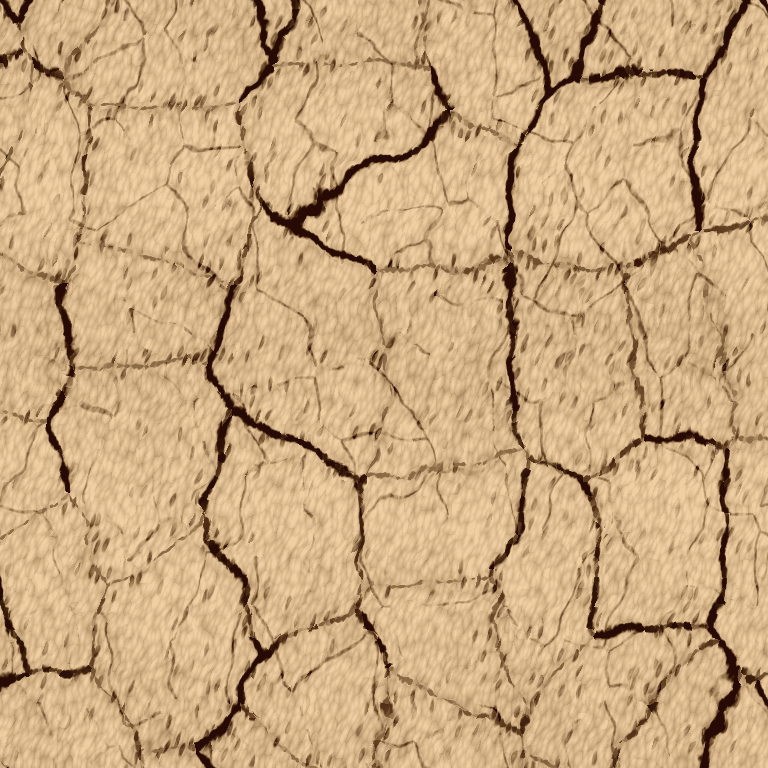
Give the GLSL for this texture, as a WebGL 2 fragment shader.

```glsl
#version 300 es
precision highp float;
// Dry, sandy ground split by dark, crumbling cracks into upright plates.
// Warped cellular borders give wide and hairline cracks; stretched cellular
// noise gives slanted grain and flecks. One tone value indexes a colour ramp.

#define PLATE_SCALE 5.3
#define HAIRLINE_SCALE 11.0
#define PLATE_STRETCH vec2(1.13, 0.86)
#define CRACK_WIDTH 0.0052
#define HAIRLINE_WIDTH 0.0014
#define WARP_AMOUNT 0.013
#define JAG_AMOUNT 0.0024
#define GRAIN_SCALE vec2(165.0, 62.0)
#define FLECK_SCALE vec2(115.0, 36.0)
#define GRAIN_SLANT 0.34
#define GRAIN_CONTRAST 2.1
#define BASE_TONE 4.52

uniform vec2 u_resolution;
out vec4 fragColor;

// Dark crack floor to pale dust
const vec3 RAMP[6] = vec3[6](
    vec3(0.15, 0.04, 0.01), vec3(0.35, 0.22, 0.11), vec3(0.54, 0.42, 0.27),
    vec3(0.71, 0.58, 0.42), vec3(0.82, 0.69, 0.52), vec3(0.90, 0.77, 0.60));

vec3 rampColour(float tone) {
    tone = clamp(tone, 0.0, 5.5);
    int i = min(int(tone), 4);
    return mix(RAMP[i], RAMP[i + 1], tone - float(i));
}

vec2 hash2(vec2 p) {
    vec3 h = fract(p.xyx * vec3(0.1031, 0.1030, 0.0973));
    h += dot(h, h.yzx + 33.33);
    return fract((h.xx + h.yz) * h.zy);
}

// Layered sines, each octave turned and bent by the one before
vec2 wobble(vec2 p) {
    vec2 sum = vec2(0.0);
    float amplitude = 1.0;
    for (int i = 0; i < 5; i++) {
        sum += amplitude * sin(p.yx + 1.3 * sum.yx + float(i) * 2.1);
        p = mat2(1.5, 1.1, -1.1, 1.5) * p;
        amplitude *= 0.56;
    }
    return sum;
}

// x: distance to the nearest point, y: random value of its cell
vec2 cellPoint(vec2 p) {
    vec2 cell = floor(p);
    vec2 nearest = vec2(8.0, 0.0);
    for (int j = -1; j <= 1; j++)
    for (int i = -1; i <= 1; i++) {
        vec2 id = cell + vec2(i, j);
        float d = length(id + hash2(id) - p);
        if (d < nearest.x) nearest = vec2(d, hash2(id + 71.0).x);
    }
    return nearest;
}

// x: distance to the cell border, y: random weight, greater on steep borders
vec2 cellBorder(vec2 p) {
    vec2 cell = floor(p), home = cell, toHome = vec2(8.0);
    for (int j = -1; j <= 1; j++)
    for (int i = -1; i <= 1; i++) {
        vec2 id = cell + vec2(i, j);
        vec2 r = id + hash2(id) - p;
        if (dot(r, r) < dot(toHome, toHome)) { toHome = r; home = id; }
    }
    vec2 border = vec2(8.0, 0.0);
    for (int j = -2; j <= 2; j++)
    for (int i = -2; i <= 2; i++) {
        if (i == 0 && j == 0) continue;
        vec2 id = home + vec2(i, j);
        vec2 r = id + hash2(id) - p;
        vec2 normal = normalize(r - toHome);
        float d = dot(0.5 * (r + toHome), normal);
        float weight = hash2(home + id + 19.0).y + 0.5 * (abs(normal.x) - 0.62);
        if (d < border.x) border = vec2(d, weight);
    }
    return border;
}

void main() {
    vec2 p = gl_FragCoord.xy / u_resolution.y;
    float pixel = 1.0 / u_resolution.y;
    vec2 patches = wobble(p * 13.0 + 4.0);
    vec2 jag = JAG_AMOUNT * wobble(p * 75.0);

    // Slanted grain
    float c = cos(GRAIN_SLANT), s = sin(GRAIN_SLANT);
    vec2 slanted = vec2(c * p.x - s * p.y, s * p.x + c * p.y) + 0.6 * jag;
    vec2 grain = cellPoint(slanted * GRAIN_SCALE + 40.0);
    vec2 fleck = cellPoint(slanted * FLECK_SCALE + 90.0);
    vec2 crumb = cellPoint((p + jag) * vec2(85.0, 60.0) + 15.0);
    float tone = BASE_TONE + GRAIN_CONTRAST * (0.47 - grain.x) + 0.95 * (grain.y - 0.5)
               + 0.7 * (0.47 - fleck.x) + 0.5 * (crumb.y - 0.5) * (1.0 - crumb.x)
               + 0.2 * patches.x;

    // Crack distances in canvas units, made jagged by sines and grain
    vec2 warped = (p + WARP_AMOUNT * wobble(p * 12.0) + jag) * PLATE_STRETCH;
    float ragged = 0.004 * (grain.x - 0.47) + 0.002 * (crumb.x - 0.47);
    vec2 plate = cellBorder(warped * PLATE_SCALE + 7.0);
    vec2 hairline = cellBorder(warped * HAIRLINE_SCALE + 31.0);
    float plateDist = plate.x / PLATE_SCALE + ragged;
    float hairDist = hairline.x / HAIRLINE_SCALE + 0.3 * ragged;
    float strength = smoothstep(0.15, 0.75, plate.y + 0.16 * patches.y + 0.3 * (crumb.y - 0.5));

    // Slim flecks of varied depth, crowding into crumbs beside the cracks
    float nearCrack = exp(-max(plateDist, 0.0) / 0.014);
    float fleckLimit = 0.80 - 0.38 * nearCrack - 0.05 * patches.y;
    float fleckShape = 1.0 - smoothstep(0.22, 0.46, fleck.x);
    float fleckDepth = smoothstep(fleckLimit, fleckLimit + 0.22, fleck.y);
    tone -= fleckShape * fleckDepth * (2.1 + 0.9 * nearCrack);
    tone -= 0.5 * nearCrack;

    // Hairlines, broken into short runs
    float hairWidth = HAIRLINE_WIDTH * (0.6 + 0.7 * hairline.y);
    float hair = 1.0 - smoothstep(0.3 * hairWidth, 1.3 * hairWidth + pixel, hairDist);
    float hairRun = smoothstep(0.25, 0.85, hairline.y + 0.15 * patches.x + 0.5 * (crumb.y - 0.5));
    tone -= 2.3 * hair * hairRun;

    // Main cracks: solid where strong, crumbling where weak
    float width = CRACK_WIDTH * mix(0.3, 1.0, strength) * (0.75 + 0.5 * crumb.y);
    float crack = 1.0 - smoothstep(0.5 * width, 1.2 * width + 0.7 * pixel, plateDist);
    float crumbling = mix(smoothstep(0.2, 0.7, grain.y + 0.3 * crumb.y), 1.0, strength);
    tone = mix(tone, mix(2.0, -0.1, strength), crack * crumbling);

    fragColor = vec4(rampColour(tone), 1.0);
}
```
